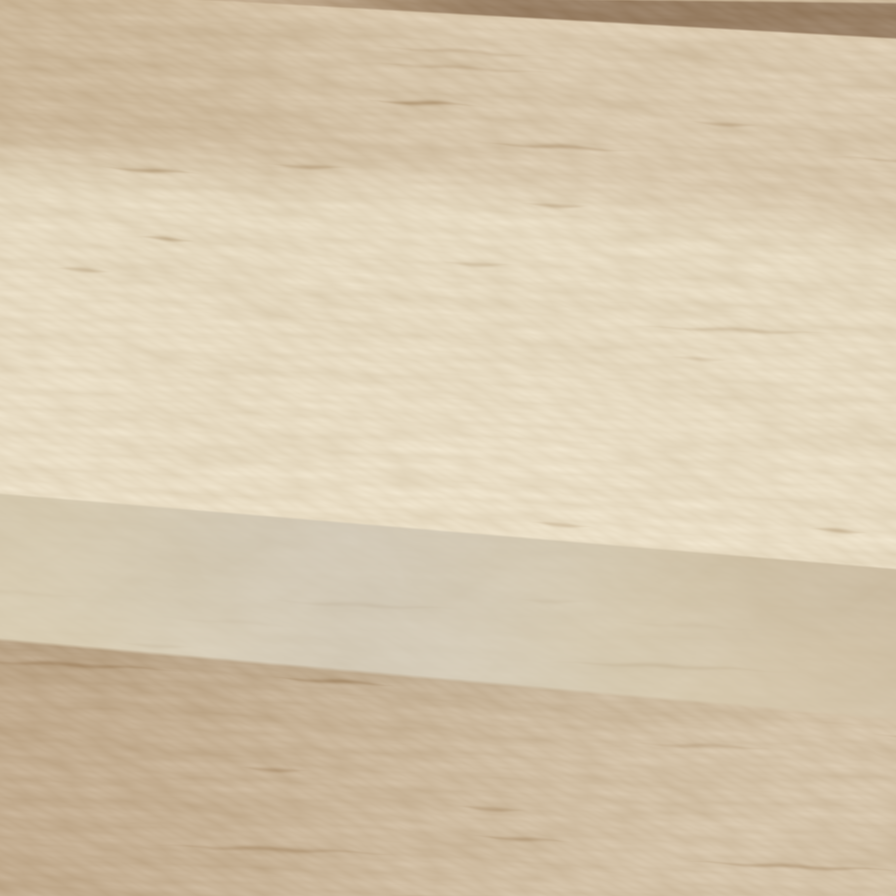
Write a Shadertoy shader that draws this texture.

```glsl
const vec3 BOARD_LIGHT = vec3(0.895, 0.845, 0.745);
const vec3 BOARD_GLOW  = vec3(0.910, 0.862, 0.765);
const vec3 BOARD_TAN   = vec3(0.795, 0.715, 0.598);
const vec3 BOARD_SAND  = vec3(0.845, 0.778, 0.672);
const vec3 FACE_WARM   = vec3(0.842, 0.794, 0.690);
const vec3 FACE_GREY   = vec3(0.828, 0.790, 0.715);
const vec3 FACE_SHADE  = vec3(0.800, 0.735, 0.630);
const vec3 LOWER_TAN   = vec3(0.760, 0.670, 0.555);
const vec3 LOWER_SAND  = vec3(0.830, 0.760, 0.655);
const vec3 GAP_BROWN   = vec3(0.600, 0.500, 0.395);
const vec3 FLECK_TINT  = vec3(0.150, 0.185, 0.215);

const float GRAIN_SLOPE  = 0.05;
const float RIPPLE_SLOPE = 0.42;
const float EDGE_SOFT    = 0.0018;
const vec2 STREAK_SCALE  = vec2(4.0, 62.0);
const vec2 FIBRE_SCALE   = vec2(13.0, 150.0);
const vec2 RIPPLE_SCALE  = vec2(27.0, 105.0);
const vec2 FLECK_CELLS   = vec2(4.0, 29.0);
const float FLECK_CHANCE = 0.36;

vec2 hash2(vec2 p) {
    vec3 q = fract(p.xyx * vec3(0.1031, 0.1030, 0.0973));
    q += dot(q, q.yzx + 33.33);
    return fract((q.xx + q.yz) * q.zy);
}

// Distance to the nearest scattered point, centred near zero
float cellular(vec2 p) {
    vec2 cell = floor(p), f = fract(p);
    float nearest = 2.0;
    for (int j = -1; j <= 1; j++)
    for (int i = -1; i <= 1; i++) {
        vec2 o = vec2(i, j);
        vec2 d = o + hash2(cell + o) - f;
        nearest = min(nearest, dot(d, d));
    }
    return sqrt(nearest) - 0.45;
}

// Soft clouds from layered, warped sines
float clouds(vec2 p) {
    float sum = 0.0, amp = 0.5;
    for (int i = 0; i < 4; i++) {
        p += 0.6 * sin(p.yx * 1.3 + float(i) * 2.1);
        sum += amp * sin(p.x) * sin(p.y + 1.7);
        p *= 1.8;
        amp *= 0.6;
    }
    return sum;
}

// Thin tapered pores, scattered one per grid cell
float flecks(vec2 p) {
    vec2 g = p * FLECK_CELLS, cell = floor(g);
    float ink = 0.0;
    for (int j = -1; j <= 1; j++)
    for (int i = -1; i <= 1; i++) {
        vec2 id = cell + vec2(i, j);
        vec2 place = hash2(id + 17.0), kind = hash2(id + 71.0);
        vec2 d = (g - id - place) / FLECK_CELLS;
        d.y += 0.0009 * sin(d.x * 70.0 + kind.y * 6.0);
        float along = abs(d.x) / mix(0.035, 0.16, kind.y * kind.y);
        float taper = 1.0 - smoothstep(0.0, 1.0, along);
        float width = 0.0008 + 0.0020 * taper;
        float line = exp(-d.y * d.y / (width * width)) * taper;
        ink += line * step(kind.x, FLECK_CHANCE) * mix(0.35, 0.85, place.x);
    }
    return min(ink, 1.0);
}

float below(float y, float edge, float soft) {
    return 1.0 - smoothstep(edge - soft, edge + soft, y);
}

void mainImage(out vec4 fragColor, in vec2 fragCoord) {
    vec2 uv = fragCoord / iResolution.xy;
    float x = uv.x, y = uv.y;
    float soft = max(EDGE_SOFT, 0.8 / iResolution.y);

    // Sloping borders between the boards
    float gapEdge   = 1.013 - 0.056 * x;
    float frontEdge = 0.449 - 0.084 * x;
    float baseEdge  = 0.286 - 0.089 * x;

    // Grain layers
    vec2 grain = vec2(x, y + GRAIN_SLOPE * x + 0.002 * sin(x * 9.0 + y * 14.0));
    vec2 slant = vec2(x, y + RIPPLE_SLOPE * x);
    float streak = cellular(grain * STREAK_SCALE);
    float fibre  = cellular(grain * FIBRE_SCALE + 9.0);
    float ripple = cellular(slant * RIPPLE_SCALE + 40.0);
    float mottle = clouds(vec2(x * 9.0, grain.y * 24.0));
    float pores  = flecks(grain);

    // Upper board: shaded back, bright front
    float shade = smoothstep(0.785, 0.87, y + 0.08 * x + 0.008 * mottle);
    vec3 board = mix(BOARD_GLOW, BOARD_LIGHT, smoothstep(0.42, 0.72, y + 0.08 * x));
    board = mix(board, mix(BOARD_TAN, BOARD_SAND, smoothstep(0.0, 0.65, x)), shade);
    board += 0.025 * exp(-abs(gapEdge - y) / 0.012);

    // Greyish front face
    float depth = clamp((frontEdge - y) / (frontEdge - baseEdge), 0.0, 1.0);
    vec3 face = mix(FACE_WARM, FACE_GREY, exp(-pow((x - 0.4) / 0.25, 2.0)));
    face = mix(face, FACE_SHADE, 0.75 * smoothstep(0.55, 1.05, x));
    face += 0.018 * (depth - 0.5) + 0.012 * mottle;
    face += 0.012 * clouds(uv * vec2(22.0, 34.0)) * vec3(0.7, 0.9, 1.3);

    // Lower board, darkest beneath the face on the left
    vec3 lower = mix(LOWER_TAN, LOWER_SAND, smoothstep(-0.1, 0.95, x + 0.25 * (0.2 - y)));
    lower -= 0.045 * exp(-max(baseEdge - y, 0.0) / 0.035) * (1.0 - smoothstep(0.45, 0.95, x));

    // Gap behind the upper board
    vec3 gap = mix(LOWER_TAN, GAP_BROWN, smoothstep(0.25, 0.6, x));
    gap = mix(BOARD_TAN, gap, below(y, 1.008 - 0.0115 * x, soft));

    // Assemble surfaces, with quieter grain on the front face
    float onFace  = below(y, frontEdge, soft);
    float onLower = below(y, baseEdge, soft * 1.6);
    vec3 wood = mix(mix(board, face, onFace), lower, onLower);
    float grainAmount = 1.0 - 0.75 * onFace * (1.0 - onLower);
    wood = mix(gap, wood, below(y, gapEdge, soft));

    vec3 tone = vec3(0.85, 1.0, 1.2);
    float relief = 0.040 * streak + 0.024 * fibre + 0.040 * ripple + 0.007 * mottle;
    wood -= tone * relief * grainAmount;
    wood -= FLECK_TINT * pores * grainAmount;
    fragColor = vec4(clamp(wood, 0.0, 1.0), 1.0);
}
```
